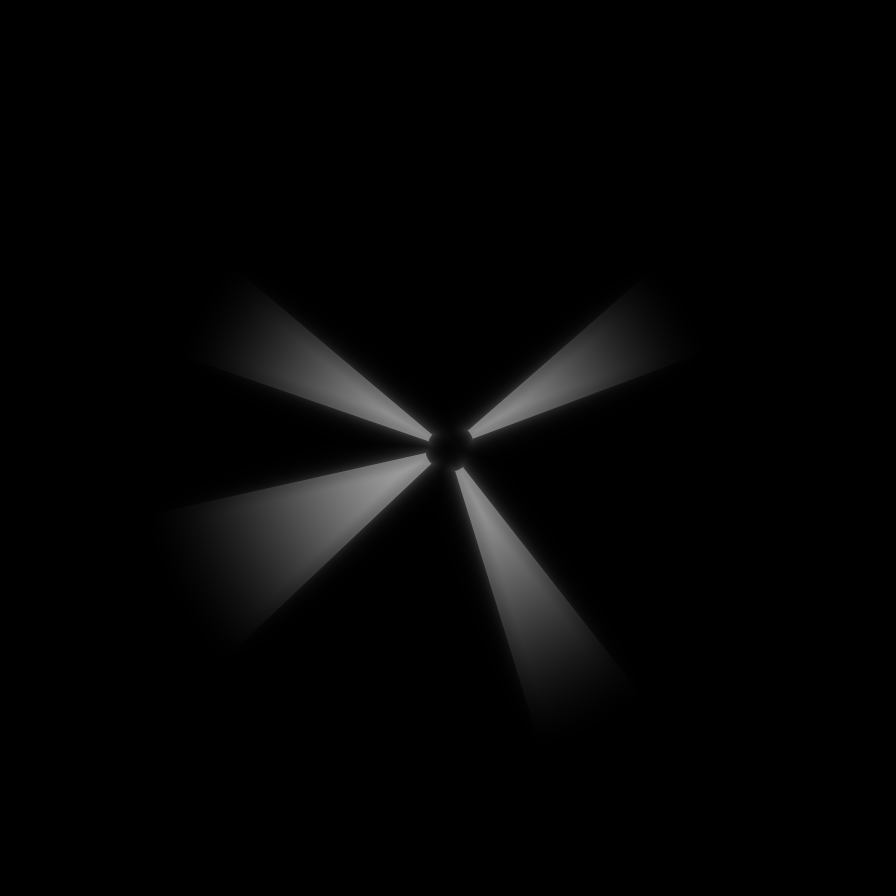
Reproduce this background procedurally as a WebGL 2 fragment shader.

```glsl
#version 300 es
precision highp float;
// Four soft grey light beams fan out from a dark hub on black.
// Each beam is an angular wedge with a blunt inner end, a smooth fade
// along its length and a faint halo outside its edges.

uniform vec2 u_resolution;
out vec4 fragColor;

const int BEAM_COUNT = 4;
// Per beam: direction and half angle in degrees, inner radius, reach
const vec4 BEAMS[BEAM_COUNT] = vec4[](
    vec4( 30.8, 10.3, 0.0295, 0.315),
    vec4(150.4, 10.5, 0.0230, 0.325),
    vec4(208.0, 15.4, 0.0255, 0.355),
    vec4(297.6, 10.4, 0.0270, 0.360));

const vec3  BEAM_COLOR = vec3(0.66);
const float EDGE_LEVEL = 0.80;    // brightness at the rim of a beam
const float RIM_WIDTH  = 0.018;   // distance over which the rim brightens
const float HALO_LEVEL = 0.36;    // halo strength at the rim
const float HALO_WIDTH = 0.0075;  // halo decay distance
const float HALF_PI    = 1.5707963;

// Signed distance to a wedge with its inner tip cut off
float wedgeDistance(vec2 p, float direction, float halfAngle, float inner) {
    float radius = length(p);
    vec2 axis = vec2(cos(direction), sin(direction));
    float across = abs(axis.x * p.y - axis.y * p.x);
    float angle = atan(across, dot(axis, p) + 1e-6);
    float side = radius * sin(min(angle - halfAngle, HALF_PI));
    float cap = inner - radius;
    return min(max(side, cap), 0.0) + length(max(vec2(side, cap), 0.0));
}

// Light of one beam: bright core, softer rim and outer halo
float beamLight(vec2 p, vec4 beam, float pixel) {
    float d = wedgeDistance(p, radians(beam.x), radians(beam.y), beam.z);
    float fade = 1.0 - smoothstep(0.0, beam.w, length(p));
    float core = mix(EDGE_LEVEL, 1.0, smoothstep(0.0, RIM_WIDTH, -d));
    float halo = HALO_LEVEL * exp(-max(d, 0.0) / HALO_WIDTH);
    float inside = 1.0 - smoothstep(-0.6 * pixel, 0.6 * pixel, d);
    return fade * mix(halo, core, inside);
}

void main() {
    float size = min(u_resolution.x, u_resolution.y);
    vec2 p = (gl_FragCoord.xy - 0.5 * u_resolution) / size;

    float light = 0.0;
    for (int i = 0; i < BEAM_COUNT; i++) {
        light = max(light, beamLight(p, BEAMS[i], 1.0 / size));
    }
    fragColor = vec4(BEAM_COLOR * light, 1.0);
}
```
